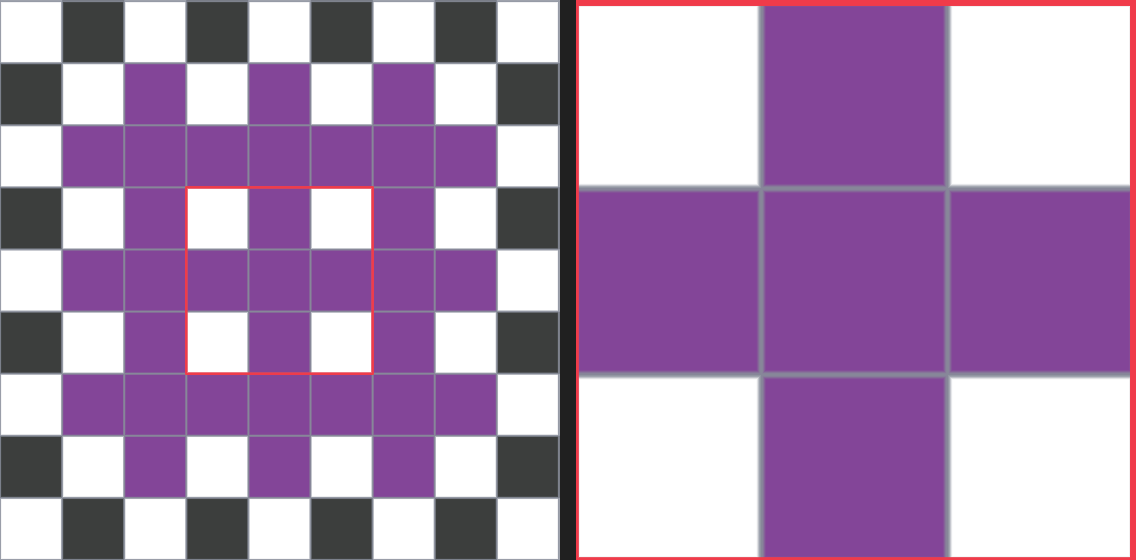
Left: the whole. Right: its middle third, enlarged.
A Shadertoy shader for this pattern:

```glsl
// Colour of one square on the 9 by 9 board
vec3 cellColor(vec2 cell) {
    vec2 parity = mod(cell, 2.0);
    vec2 fromCenter = abs(cell - 4.0);
    bool border = max(fromCenter.x, fromCenter.y) > 3.5;
    bool white = border ? parity.x == parity.y : parity.x * parity.y > 0.5;
    vec3 filled = border ? vec3(0.235, 0.245, 0.24) : vec3(0.515, 0.27, 0.595);
    return white ? vec3(1.0) : filled;
}

// Signed distance to a square of the given half size
float squareDistance(vec2 p, float halfSize) {
    vec2 d = abs(p) - halfSize;
    return length(max(d, 0.0)) + min(max(d.x, d.y), 0.0);
}

void mainImage(out vec4 fragColor, in vec2 fragCoord) {
    vec2 uv = fragCoord / iResolution.xy;
    float pixel = 1.0 / min(iResolution.x, iResolution.y);
    float pitch = 0.1109;
    vec2 grid = uv / pitch;

    // Board squares
    vec3 color = cellColor(clamp(floor(grid), 0.0, 8.0));

    // Soft grey rules between the squares
    vec2 toLine = abs(grid - round(grid)) * pitch;
    float lineDistance = min(toLine.x, toLine.y);
    float rule = 1.0 - smoothstep(0.0004, 0.0004 + max(0.0028, 1.4 * pixel), lineDistance);
    color = mix(color, vec3(0.53, 0.55, 0.60), 0.92 * rule);

    // Red frame around the central three by three squares
    float frameDistance = abs(squareDistance(uv - 4.5 * pitch, 1.5 * pitch));
    float frame = 1.0 - smoothstep(-0.6 * pixel, 0.6 * pixel, frameDistance - 0.0023);
    color = mix(color, vec3(0.94, 0.23, 0.29), frame);

    fragColor = vec4(color, 1.0);
}
```
